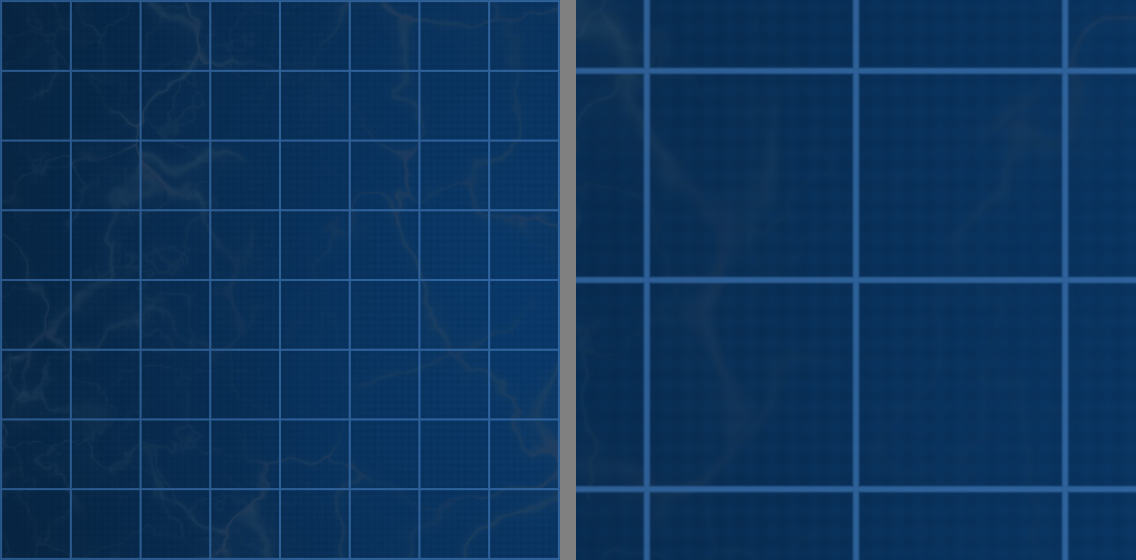
Left: the whole. Right: its middle third, enlarged.
Reproduce this pattern procedurally as a three.js fragment shader.

```glsl
// Blueprint sheet: an 8 by 8 ruled grid over a deep blue ground with a fine weave.
// The ground is a soft off-centre glow; faint worn veins are the borders of
// noise-warped Voronoi cells, thickened at their junctions.
varying vec2 vUv;

const float CELLS = 8.0;
const float MARGIN = 0.002;          // centre of the outermost rules
const float RULE_HALF_WIDTH = 0.0018;
const float RULE_SOFTNESS = 0.0011;
const float WEAVE_PER_CELL = 10.0;
const float WEAVE_STRENGTH = 0.045;
const vec2 GLOW_CENTRE = vec2(0.93, 0.43);
const vec3 DEEP_BLUE = vec3(0.026, 0.140, 0.255);
const vec3 BRIGHT_BLUE = vec3(0.036, 0.220, 0.412);
const vec3 RULE_BLUE = vec3(0.185, 0.385, 0.610);
const vec3 VEIN_GREY = vec3(0.150, 0.270, 0.370);
const vec3 KNOT_MAUVE = vec3(0.215, 0.235, 0.360);

vec2 hash2(vec2 p) {
  vec3 q = fract(vec3(p.xyx) * vec3(0.1031, 0.1030, 0.0973));
  q += dot(q, q.yzx + 33.33);
  return fract((q.xx + q.yz) * q.zy);
}

float noise(vec2 p) {
  vec2 i = floor(p);
  vec2 f = fract(p);
  f = f * f * (3.0 - 2.0 * f);
  float low = mix(hash2(i).x, hash2(i + vec2(1.0, 0.0)).x, f.x);
  float high = mix(hash2(i + vec2(0.0, 1.0)).x, hash2(i + 1.0).x, f.x);
  return mix(low, high, f.y);
}

float fbm(vec2 p) {
  float sum = 0.0;
  float amp = 0.5;
  for (int i = 0; i < 4; i++) {
    sum += amp * noise(p);
    p = mat2(1.6, 1.2, -1.2, 1.6) * p + 7.3;
    amp *= 0.5;
  }
  return sum;
}

// Gaps from the nearest seed to the second (border) and third (junction).
vec2 voronoiGaps(vec2 p) {
  vec2 home = floor(p);
  vec3 nearest = vec3(9.0);
  for (int y = -1; y <= 1; y++) {
    for (int x = -1; x <= 1; x++) {
      vec2 cell = home + vec2(float(x), float(y));
      float d = length(cell + hash2(cell + 40.0) - p);
      if (d < nearest.x) nearest = vec3(d, nearest.xy);
      else if (d < nearest.y) nearest = vec3(nearest.x, d, nearest.y);
      else nearest.z = min(nearest.z, d);
    }
  }
  return nearest.yz - nearest.x;
}

// Vein strength in x, junction strength in y.
vec2 veins(vec2 uv, float scale, float warp, float seed) {
  vec2 p = uv * scale + seed;
  p += warp * (vec2(fbm(p * 1.6), fbm(p * 1.6 + 31.0)) - 0.47);
  vec2 gap = voronoiGaps(p);
  float width = mix(0.035, 0.13, noise(p * 1.3 + 11.0));
  float thread = 1.0 - smoothstep(0.0, width, gap.x);
  float halo = 1.0 - smoothstep(0.0, width * 3.5, gap.x);
  float knot = 1.0 - smoothstep(0.0, 0.26, gap.y);
  float wear = smoothstep(0.25, 0.70, fbm(p * 0.9 + 53.0));
  return vec2(0.7 * thread + 0.3 * halo, knot * thread) * wear;
}

float ruledGrid(vec2 uv) {
  vec2 g = (uv - MARGIN) / (1.0 - 2.0 * MARGIN) * CELLS;
  vec2 d = abs(fract(g + 0.5) - 0.5) / CELLS;
  float nearest = min(d.x, d.y);
  return 1.0 - smoothstep(RULE_HALF_WIDTH - RULE_SOFTNESS,
                          RULE_HALF_WIDTH + RULE_SOFTNESS, nearest);
}

void main() {
  // Ground glow with slight cloudiness
  float reach = length((vUv - GLOW_CENTRE) * vec2(1.0, 0.62));
  float light = 1.0 - smoothstep(-0.1, 1.12, reach);
  light += 0.14 * (fbm(vUv * 5.0) - 0.47);
  vec3 color = mix(DEEP_BLUE, BRIGHT_BLUE, clamp(light, 0.0, 1.0));

  // Fine weave
  vec2 weave = cos(6.28318 * vUv * CELLS * WEAVE_PER_CELL);
  color *= 1.0 + WEAVE_STRENGTH * 0.5 * (weave.x + weave.y);

  // Broad veins everywhere, finer ones crowding the left side
  vec2 broad = veins(vUv, 5.0, 0.95, 3.0);
  vec2 fine = veins(vUv, 9.5, 1.5, 17.0);
  float crowding = 1.0 - smoothstep(0.05, 0.80, vUv.x);
  float vein = broad.x * 0.52 + fine.x * 0.38 * crowding;
  color = mix(color, VEIN_GREY, min(vein, 0.6));
  color = mix(color, KNOT_MAUVE, 0.28 * broad.y);

  // Grid rules, slightly dimmed where the ground is dark
  vec3 rule = RULE_BLUE * mix(0.90, 1.03, clamp(light, 0.0, 1.0));
  color = mix(color, rule, ruledGrid(vUv));

  gl_FragColor = vec4(color, 1.0);
}
```
